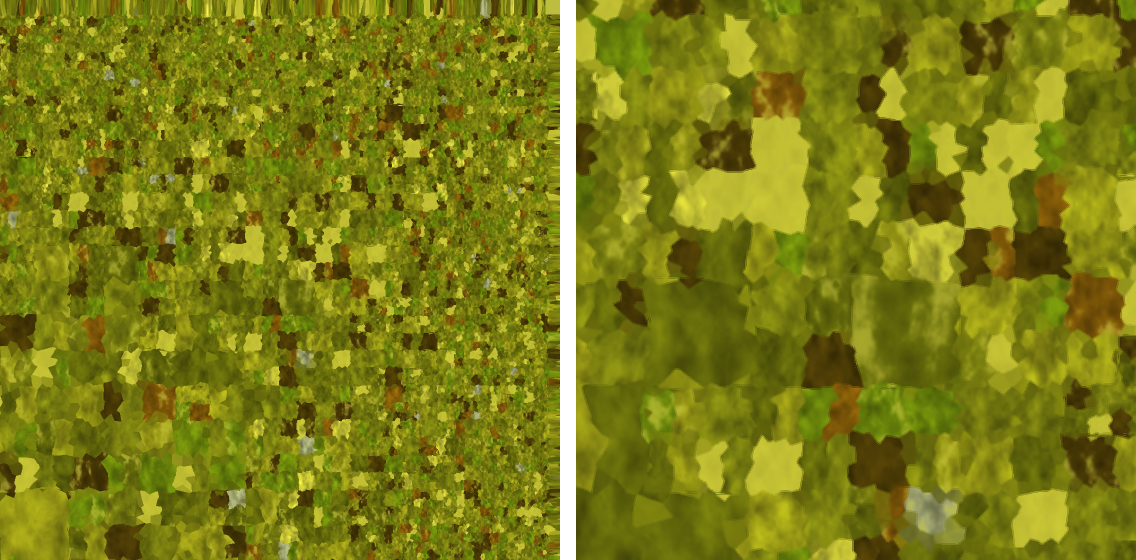
Left: the whole. Right: its middle third, enlarged.
Reproduce this texture procedurally as a three.js fragment shader.

```glsl
// Mossy patchwork: a random quadtree of leaf scraps, big at the lower left and
// tiny towards the top and right. Scraps are snapped to Voronoi facets for jagged
// outlines, filled with soft noise, and smeared into strips at the far edges.
varying vec2 vUv;

float hash(vec2 p) {
  return fract(sin(dot(p, vec2(127.1, 311.7))) * 43758.5453);
}

float noise(vec2 p) {
  vec2 i = floor(p), f = fract(p);
  f = f * f * (3.0 - 2.0 * f);
  return mix(mix(hash(i), hash(i + vec2(1.0, 0.0)), f.x),
             mix(hash(i + vec2(0.0, 1.0)), hash(i + 1.0), f.x), f.y);
}

float fbm(vec2 p) {
  float sum = 0.0, amp = 0.53;
  for (int i = 0; i < 4; i++) {
    sum += amp * noise(p);
    p = p * 2.1 + 7.3;
    amp *= 0.5;
  }
  return sum;
}

// Quadtree cell holding p: centre in xy, width and height in zw
vec4 scrapCell(vec2 p) {
  float size = 0.125;
  for (int i = 0; i < 4; i++) {
    vec2 c = (floor(p / size) + 0.5) * size;
    float wanted = 0.17 * exp(-2.4 * max(c.x, c.y)) * (0.75 + 0.6 * hash(c));
    if (size < wanted) break;
    size *= 0.5;
  }
  vec2 centre = (floor(p / size) + 0.5) * size;
  vec2 extent = vec2(size);
  // Some cells split into two tall halves
  if (hash(centre + 4.7) > 0.6) {
    extent.x *= 0.5;
    centre.x += (p.x < centre.x ? -0.5 : 0.5) * extent.x;
  }
  return vec4(centre, extent);
}

// Nearest jittered site of a grid with the given spacing
vec2 facetSite(vec2 p, float spacing) {
  vec2 base = floor(p / spacing), best = p;
  float nearest = 1e5;
  for (int y = -1; y <= 1; y++) {
    for (int x = -1; x <= 1; x++) {
      vec2 cell = base + vec2(float(x), float(y));
      vec2 jitter = vec2(hash(cell), hash(cell + 19.7)) - 0.5;
      vec2 site = (cell + 0.5 + 0.9 * jitter) * spacing;
      float d = distance(site, p);
      if (d < nearest) {
        nearest = d;
        best = site;
      }
    }
  }
  return best;
}

vec3 scrapColour(float pick) {
  if (pick < 0.09) return vec3(0.28, 0.22, 0.02);  // dark bark
  if (pick < 0.15) return vec3(0.49, 0.34, 0.03);  // rust
  if (pick < 0.23) return vec3(0.76, 0.75, 0.20);  // yellow leaf
  if (pick < 0.41) return vec3(0.57, 0.57, 0.08);  // light olive
  if (pick < 0.57) return vec3(0.38, 0.40, 0.04);  // dark olive
  if (pick < 0.71) return vec3(0.41, 0.51, 0.04);  // leaf green
  if (pick > 0.99) return vec3(0.60, 0.62, 0.42);  // pale grey
  return vec3(0.47, 0.49, 0.06);
}

vec3 patchwork(vec2 uv) {
  // Squash the far edges so that facets stretch into strips
  vec2 rim = vec2(0.982, 0.976);
  vec2 p = min(uv, rim) + 0.12 * max(uv - rim, 0.0);
  float bend = 0.014 * (1.0 - max(p.x, p.y));
  p += bend * (vec2(noise(p * 30.0), noise(p * 30.0 + 51.0)) - 0.5);

  vec2 site = facetSite(p, max(0.25 * scrapCell(p).w, 0.006));
  vec4 scrap = scrapCell(site);
  vec2 id = scrap.xy;
  float pick = hash(id + 0.31);
  vec3 colour = scrapColour(pick);

  // Soft leaf shading, slightly drawn out upwards; yellow leaves stay flat
  vec2 local = (p - id) / scrap.w;
  float shade = fbm(local * vec2(4.5, 2.8) + 60.0 * hash(id + 2.3));
  bool flatLeaf = pick > 0.15 && pick < 0.23 && hash(id + 8.1) > 0.35;
  float depth = flatLeaf ? 0.15 : 0.85;
  colour *= 1.0 + depth * (shade - 0.5);
  float glow = smoothstep(0.52, 0.8, shade) * step(0.72, hash(id + 5.9));
  colour = mix(colour, vec3(0.72, 0.71, 0.22), 0.7 * glow);

  // Faceted olive filling between the scraps
  vec2 reach = abs(site - id) / scrap.zw;
  if (max(reach.x, reach.y) > 0.38 + 0.12 * hash(id + 3.7)) {
    colour = mix(vec3(0.45, 0.46, 0.05), colour, 0.4);
    colour *= 0.84 + 0.3 * hash(site);
  }
  // Pale tab in the far corner
  return mix(colour, vec3(0.74, 0.74, 0.25), step(0.974, min(uv.x, uv.y)));
}

void main() {
  // Average four nearby samples to smooth the edges
  vec3 sum = vec3(0.0);
  for (int i = 0; i < 4; i++) {
    vec2 corner = vec2(mod(float(i), 2.0), floor(float(i) / 2.0)) - 0.5;
    sum += patchwork(vUv + 0.001 * corner);
  }
  gl_FragColor = vec4(sum / 4.0, 1.0);
}
```
